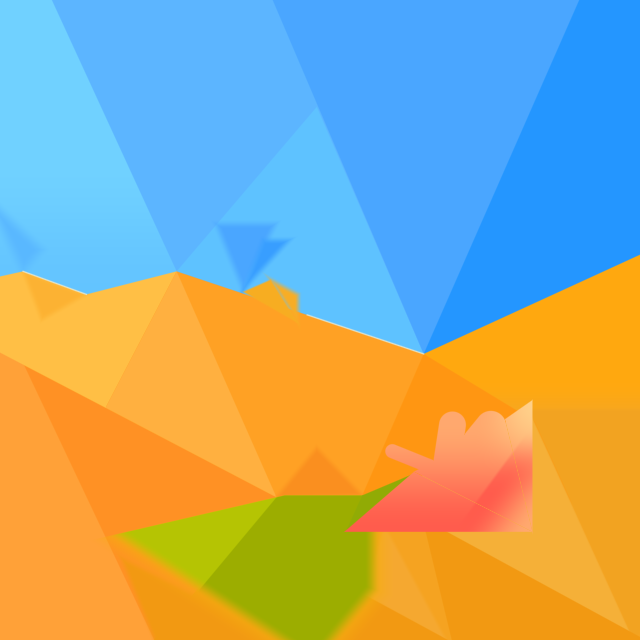
Write a Shadertoy shader that draws this background.

```glsl
// Low-poly landscape: faceted blue sky, orange hills, a green field and a coral rock.

const vec2 PEAK = vec2(.276, .576), KNOLL = vec2(.036, .576), DIP = vec2(.135, .54);
const vec2 VALLEY = vec2(.662, .447), FOOT_L = vec2(.432, .223), FOOT_R = vec2(.566, .226);
const vec3 AZURE = vec3(.29, .65, 1), AMBER = vec3(1, .63, .14), OCHRE = vec3(.95, .6, .07);

// Signed distance to the line a-b, positive on its right-hand side
float rightOf(vec2 p, vec2 a, vec2 b) {
  vec2 d = normalize(b - a);
  return d.y * (p.x - a.x) - d.x * (p.y - a.y);
}

// Inside distance of a triangle with either winding
float triangle(vec2 p, vec2 a, vec2 b, vec2 c) {
  float turn = sign(rightOf(c, a, b));
  return min(turn * rightOf(p, a, b), min(turn * rightOf(p, b, c), turn * rightOf(p, c, a)));
}

float capsule(vec2 p, vec2 a, vec2 b, float radius) {
  vec2 d = b - a;
  float t = clamp(dot(p - a, d) / dot(d, d), 0., 1.);
  return radius - length(p - a - d * t);
}

// Coverage of a shape whose inside distance is positive
float cover(float d, float soft) {
  return smoothstep(-soft, soft, d);
}

void facet(inout vec3 color, vec2 p, vec2 a, vec2 b, vec2 c, vec3 ink, float soft) {
  color = mix(color, ink, cover(triangle(p, a, b, c), soft));
}

vec3 sky(vec2 p, float aa) {
  vec2 notch = vec2(.38, .547);
  vec3 color = mix(vec3(.44, .82, 1), vec3(.39, .77, 1), cover(.65 - p.y, .1));
  facet(color, p, vec2(-.02, .69), KNOLL, vec2(.065, .61), vec3(.35, .72, 1), .012);
  color = mix(color, vec3(.36, .71, 1), cover(rightOf(p, PEAK, vec2(.081, 1)), aa));
  facet(color, p, vec2(.495, .833), PEAK, VALLEY, vec3(.37, .76, 1), aa);
  // Shaded folds above the ridge
  facet(color, p, vec2(.338, .65), notch, vec2(.43, .65), AZURE, .008);
  facet(color, p, vec2(.411, .625), notch, vec2(.452, .625), vec3(.22, .62, 1), .007);
  // Wide panels on the right
  color = mix(color, AZURE, cover(rightOf(p, VALLEY, vec2(.426, 1)), aa));
  return mix(color, vec3(.14, .59, 1), cover(rightOf(p, VALLEY, vec2(.905, 1)), aa));
}

vec3 hills(vec2 p, float aa) {
  vec2 slope = vec2(.165, .363), spur = vec2(.826, .36), spurEnd = vec2(.99, 0);
  vec3 color = mix(AMBER, vec3(1, .59, .07), cover(rightOf(p, FOOT_R, VALLEY), aa));
  // Lower ground
  color = mix(color, vec3(.96, .64, .13), cover(.215 - p.y, .008));
  facet(color, p, vec2(.6, .18), vec2(.697, 0), vec2(.57, .07), vec3(.96, .66, .19), .004);
  color = mix(color, OCHRE, cover(rightOf(p, vec2(.58, .065), vec2(.7, 0)), aa));
  // East slopes
  vec3 east = mix(vec3(.96, .65, .14), vec3(1, .66, .06), cover(p.y - .37, .035));
  color = mix(color, east, cover(rightOf(p, vec2(.807, .359), VALLEY), aa));
  facet(color, p, spur, spurEnd, vec2(.6, .22), vec3(.96, .69, .22), aa);
  facet(color, p, spur, vec2(1.3, .36), spurEnd, vec3(.95, .64, .13), .003);
  facet(color, p, vec2(.66, .19), vec2(1.02, -.006), vec2(.73, -.1), OCHRE, aa);
  // West slopes
  facet(color, p, vec2(-.4, .658), FOOT_L, vec2(.24, 0), vec3(1, .57, .14), aa);
  facet(color, p, vec2(-.01, .53), vec2(.26, -.04), vec2(-.3), vec3(1, .63, .22), aa);
  facet(color, p, vec2(.19, .128), vec2(.46, -.01), vec2(.25, -.02), OCHRE, .006);
  facet(color, p, PEAK, slope, vec2(-.4, .658), vec3(1, .75, .27), aa);
  facet(color, p, KNOLL, DIP, vec2(.065, .5), vec3(.99, .7, .2), .006);
  facet(color, p, PEAK, FOOT_L, slope, vec3(1, .69, .25), aa);
  // Shadow between the feet
  facet(color, p, FOOT_L, vec2(.495, .3), FOOT_R, vec3(.98, .56, .12), .006);
  return color;
}

void field(inout vec3 color, vec2 p, float aa) {
  vec2 west = vec2(.186, .166);
  float inside = cover(min(rightOf(p, west, FOOT_L), FOOT_R.y - p.y), aa);
  float rim = min(rightOf(p, vec2(.46, -.01), west), .582 - p.x);
  rim = min(rim, rightOf(p, vec2(.59, .09), vec2(.5, -.02)));
  float light = cover(rightOf(p, FOOT_L, vec2(.322, .091)), aa);
  vec3 green = mix(vec3(.61, .68, 0), vec3(.71, .77, .01), light);
  // Yellow glow around the soft lower rim
  color = mix(color, vec3(.96, .68, .06), inside * cover(rim + .012, .026));
  color = mix(color, green, inside * cover(rim, .013));
  facet(color, p, FOOT_R, vec2(.642, .258), vec2(.54, .169), vec3(.57, .67, .02), aa);
}

void rock(inout vec3 color, vec2 p, float aa) {
  vec2 corner = vec2(.832, .169), shoulder = vec2(.789, .345), elbow = vec2(.647, .263);
  float d = triangle(p, vec2(.538, .169), elbow, corner);
  d = max(d, triangle(p, elbow, shoulder, corner));
  d = max(d, triangle(p, shoulder, vec2(.832, .375), corner));
  // Rounded knobs
  d = max(d, capsule(p, vec2(.613, .295), vec2(.68, .268), .011));
  d = max(d, capsule(p, vec2(.707, .336), vec2(.697, .27), .021));
  d = max(d, capsule(p, vec2(.767, .334), vec2(.735, .295), .024));
  // Lit upper right and the red crease below it
  vec3 red = vec3(1, .36, .3), peach = vec3(1, .66, .43);
  vec3 ink = mix(red, peach, smoothstep(.17, .34, p.y));
  ink = mix(ink, vec3(1, .82, .54), smoothstep(.74, .84, p.x) * smoothstep(.25, .37, p.y));
  float fold = rightOf(p, vec2(.71, .169), vec2(.832, .335));
  vec3 crease = mix(red, peach, smoothstep(.01, .09, fold));
  ink = mix(ink, crease, cover(fold, .003) * smoothstep(.33, .22, p.y));
  color = mix(color, ink, cover(d, aa));
}

void mainImage(out vec4 fragColor, in vec2 fragCoord) {
  vec2 p = fragCoord / iResolution.xy;
  float aa = .8 / min(iResolution.x, iResolution.y);
  // Ridge line of the hills
  float ridge = min(rightOf(p, vec2(0, .568), KNOLL), rightOf(p, KNOLL, DIP));
  ridge = max(ridge, min(rightOf(p, DIP, PEAK), rightOf(p, PEAK, VALLEY)));
  ridge = max(ridge, rightOf(p, VALLEY, vec2(1, .602)));
  vec3 color = mix(sky(p, aa), hills(p, aa), cover(ridge, aa));
  // Pale rim light and the small mound
  float rim = max(capsule(p, KNOLL, DIP, .001), capsule(p, vec2(.48, .508), VALLEY, .001));
  color = mix(color, vec3(.92, .93, .85), .8 * cover(rim, aa));
  vec2 top = vec2(.423, .563), end = vec2(.466, .495);
  facet(color, p, vec2(.38, .544), top, end, vec3(.97, .68, .13), .002);
  facet(color, p, top, vec2(.466, .54), end, vec3(.97, .68, .15), .006);
  field(color, p, aa);
  rock(color, p, aa);
  fragColor = vec4(color, 1);
}
```
